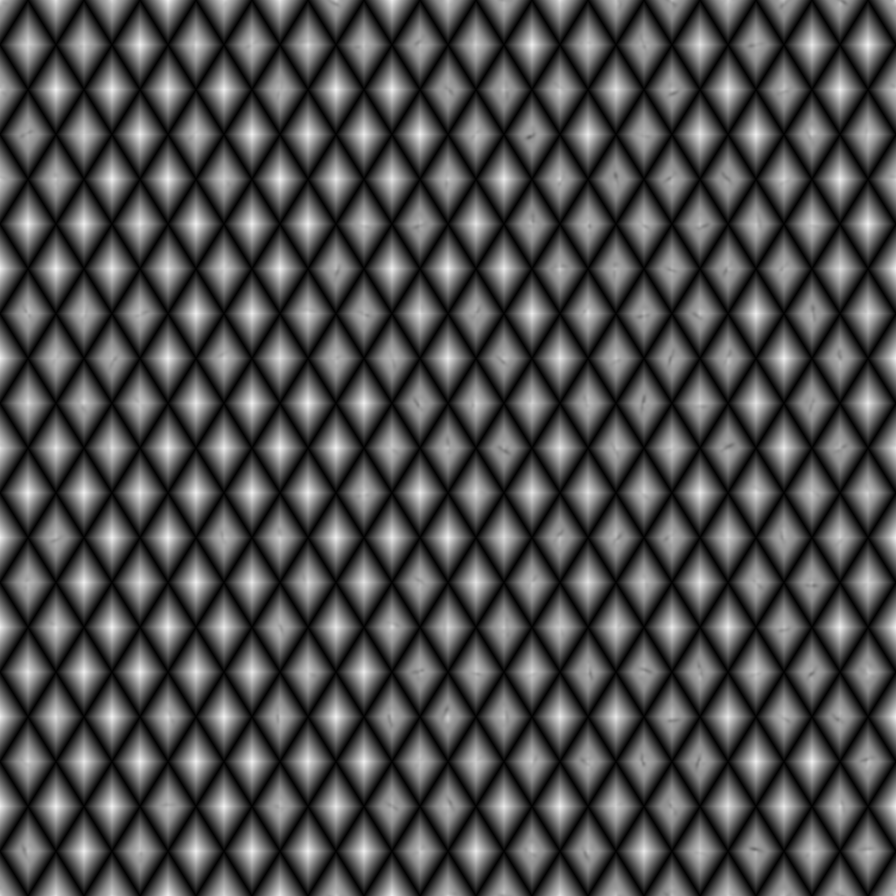
A Shadertoy shader for this texture map:

```glsl
const vec2 REPEATS = vec2(16.0, 10.0);
const float TAU = 6.2831853;

float hash(vec2 p) {
    return fract(sin(dot(p, vec2(12.9898, 78.233))) * 43758.5453);
}

// Value noise that wraps after a whole number of cells
float wrappedNoise(vec2 uv, float cells) {
    vec2 p = uv * cells;
    vec2 i = floor(p);
    vec2 f = fract(p);
    f = f * f * (3.0 - 2.0 * f);
    vec2 lo = mod(i, cells);
    vec2 hi = mod(i + 1.0, cells);
    return mix(mix(hash(lo), hash(vec2(hi.x, lo.y)), f.x),
               mix(hash(vec2(lo.x, hi.y)), hash(hi), f.x), f.y);
}

// Soft dent, longer than wide, turned by the given angle
float dent(vec2 p, float angle, vec2 size) {
    float c = cos(angle), s = sin(angle);
    vec2 q = vec2(c * p.x + s * p.y, c * p.y - s * p.x) / size;
    return exp(-dot(q, q));
}

void mainImage(out vec4 fragColor, in vec2 fragCoord) {
    vec2 uv = fragCoord / iResolution.xy;
    vec2 p = uv * REPEATS;

    // Diagonal axes turn the diamonds into unit squares
    vec2 diagonal = vec2(p.x + p.y, p.x - p.y);
    vec2 cell = floor(diagonal + 0.5);
    vec2 fromCenter = abs(diagonal - cell);
    float height = 1.0 - 2.0 * max(fromCenter.x, fromCenter.y);

    // Per-stud random values, wrapped at the canvas edges
    vec2 center = 0.5 * vec2(cell.x + cell.y, cell.x - cell.y);
    vec2 id = mod(center, REPEATS);
    vec2 local = (p - center) / REPEATS;
    float side = cos(TAU * (id.x / REPEATS.x - 0.7));
    float wear = smoothstep(0.15, 1.0, hash(id + 3.7) + 0.25 * side);

    // Worn tips: flattened, blotchy and scratched
    float grain = 0.6 * wrappedNoise(uv, 96.0) + 0.4 * wrappedNoise(uv, 210.0);
    float tip = smoothstep(0.5, 1.0, height);
    vec2 shift = (vec2(hash(id + 11.3), hash(id + 23.9)) - 0.5) * 0.008;
    float angle = TAU * hash(id + 31.1);
    float scratch = dent(local - shift, angle, vec2(0.009, 0.0025));
    float loss = tip * wear * (0.1 + 0.22 * grain);
    loss += wear * scratch * grain * 0.22 * smoothstep(0.4, 0.8, height);

    float shade = 0.95 * height - loss;
    shade += 0.02 * (grain - 0.5) * height;
    fragColor = vec4(vec3(clamp(shade, 0.0, 1.0)), 1.0);
}
```
